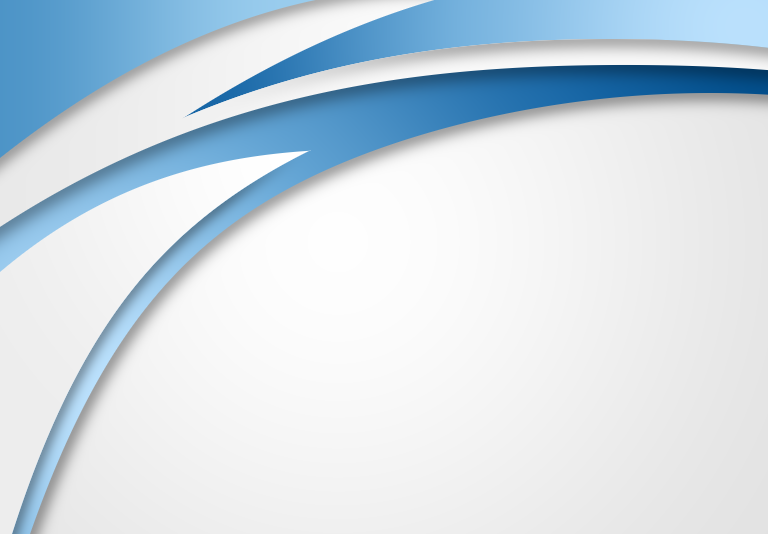
Write a Shadertoy shader that draws this background.

```glsl
// Layered paper-cut sweeps of blue and white with soft shadows and gradients.

// Curved edge: falls from its apex by height * mix(t^power, t^2, bend), t = run / reach.
struct Arc { vec2 apex; float reach, height, bend, power; };

// Edges, in units of the canvas width, origin at the lower left
const float ASPECT = 0.6953;
const Arc CORNER       = Arc(vec2(0.560, 0.711), 0.560, 0.2214, 1.0, 2.0);
const Arc WEDGE_TOP    = Arc(vec2(0.8333, 0.7344), 0.5924, 0.1914, 1.0, 2.0);
const Arc WEDGE_BOTTOM = Arc(vec2(0.7943, 0.6445), 0.5534, 0.1016, 0.7, 3.0);
const Arc BAND_TOP     = Arc(vec2(0.8138, 0.6107), 0.8138, 0.2109, 0.486, 3.0);
const Arc BAND_BOTTOM  = Arc(vec2(0.9245, 0.5742), 0.8854, 0.5742, 0.52, 7.0);
const Arc LEAF_TOP     = Arc(vec2(0.4818, 0.5013), 0.4818, 0.1602, 0.45, 3.0);
const Arc LEAF_BOTTOM  = Arc(vec2(0.8984, 0.6146), 0.8828, 0.6146, 0.584, 8.0);

// Colours
const vec3 PALE_BLUE = vec3(0.73, 0.88, 0.99);
const vec3 SKY_BLUE  = vec3(0.60, 0.80, 0.93);
const vec3 MID_BLUE  = vec3(0.42, 0.67, 0.85);
const vec3 STEEL     = vec3(0.30, 0.58, 0.78);
const vec3 DEEP_BLUE = vec3(0.09, 0.40, 0.65);
const vec3 NAVY      = vec3(0.01, 0.31, 0.55);

// Gradient centres
const vec2 SHEET_GLOW = vec2(0.44, 0.38);
const vec2 BAND_GLOW  = vec2(0.11, 0.20);
const vec2 WEDGE_GLOW = vec2(0.97, 0.66);
const vec2 LEAF_TIP   = vec2(0.40, 0.497);

// Approximate signed distance to an edge, positive above it
float above(Arc a, vec2 p) {
    float t = abs(p.x - a.apex.x) / a.reach;
    float fall = mix(pow(t, a.power), t * t, a.bend);
    float rate = mix(a.power * pow(t, a.power - 1.0), 2.0 * t, a.bend);
    float slope = rate * a.height / a.reach;
    return (p.y - a.apex.y + a.height * fall) / sqrt(1.0 + slope * slope);
}

// Antialiased coverage of the positive side
float cover(float d) {
    return clamp(d * iResolution.x + 0.5, 0.0, 1.0);
}

// Brightness factor of a soft shadow at distance d from its edge
float shade(float d, float width, float strength) {
    return 1.0 - strength * exp(-d * d / (width * width));
}

void mainImage(out vec4 fragColor, in vec2 fragCoord) {
    vec2 p = fragCoord / iResolution.xy * vec2(1.0, ASPECT);

    // Upper sheet, shadowed by the blue corner
    vec3 paper = vec3(mix(0.915, 0.98, smoothstep(0.0, 0.55, p.x)));
    float corner = above(CORNER, p);
    vec3 cornerBlue = mix(STEEL, SKY_BLUE, smoothstep(-0.02, 0.38, p.x));
    vec3 color = mix(paper * shade(corner, 0.014, 0.30), cornerBlue, cover(corner));

    // Blue wedge
    float wedgeBottom = above(WEDGE_BOTTOM, p);
    float glow = distance(p, WEDGE_GLOW);
    vec3 wedgeBlue = mix(PALE_BLUE, MID_BLUE, smoothstep(0.0, 0.48, glow));
    wedgeBlue = mix(wedgeBlue, DEEP_BLUE, smoothstep(0.35, 0.73, glow));
    float wedge = min(-above(WEDGE_TOP, p), wedgeBottom);
    color = mix(color, wedgeBlue, cover(wedge));

    // White strip in the shadow of the wedge
    float wedgeShadow = 0.30 * smoothstep(0.25, 0.65, p.x);
    vec3 strip = paper * shade(wedgeBottom, 0.016, wedgeShadow);
    strip *= shade(corner, 0.014, 0.30 * (1.0 - smoothstep(0.3, 0.45, p.x)));
    color = mix(color, strip, cover(-wedgeBottom));

    // Main blue band, lying under the strip
    float bandTop = above(BAND_TOP, p);
    glow = distance(p, BAND_GLOW);
    vec3 bandBlue = mix(PALE_BLUE, MID_BLUE, smoothstep(0.0, 0.42, glow));
    bandBlue = mix(bandBlue, DEEP_BLUE, smoothstep(0.28, 0.80, glow));
    bandBlue = mix(bandBlue, NAVY, smoothstep(0.70, 0.98, glow));
    bandBlue *= shade(bandTop, 0.017, 0.30);

    // White leaf and its shadow on the band
    float leafBottom = above(LEAF_BOTTOM, p);
    float leafShadow = 0.32 * (1.0 - smoothstep(0.28, 0.40, p.x));
    bandBlue *= mix(1.0, shade(leafBottom, 0.012, leafShadow), cover(-leafBottom));
    vec3 leafPaper = vec3(mix(1.0, 0.93, smoothstep(0.0, 0.5, distance(p, LEAF_TIP))));
    float leaf = min(-above(LEAF_TOP, p), leafBottom);
    bandBlue = mix(bandBlue, leafPaper, cover(leaf));
    color = mix(color, bandBlue, cover(-bandTop));

    // Lower sheet in the shadow of the band
    float bandBottom = above(BAND_BOTTOM, p);
    float fade = smoothstep(0.0, 0.75, distance(p, SHEET_GLOW));
    vec3 sheet = vec3(mix(0.995, 0.885, fade)) * shade(bandBottom, 0.015, 0.34);
    color = mix(color, sheet, cover(-bandBottom));

    fragColor = vec4(color, 1.0);
}
```
